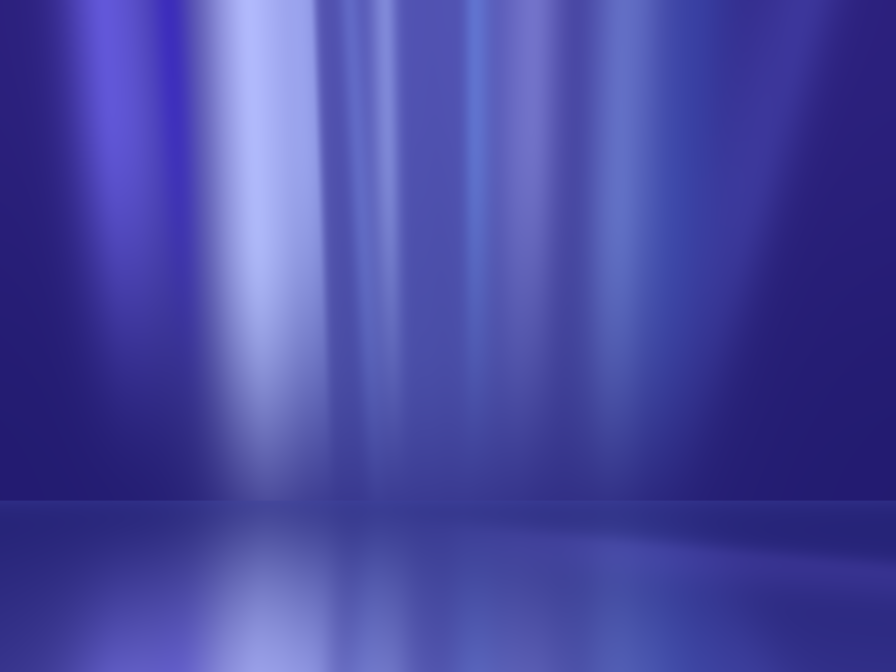
Write a Shadertoy shader that draws this background.

```glsl
// Soft blue and violet light curtains hanging above a glossy reflecting floor.

const float HORIZON = 0.255;
const float FADE_LENGTH = 0.6;       // height over which a beam gains full light
const float MIRROR_STRETCH = 1.7;    // wall height seen per unit of floor
const float MIRROR_GAIN = 0.52;
const float MIRROR_BLUR = 0.012;
const float STRAND_GAIN = 0.025;
const vec3 WALL_LOW = vec3(0.135, 0.105, 0.44);
const vec3 WALL_HIGH = vec3(0.17, 0.125, 0.49);
const vec3 FLOOR_FAR = vec3(0.135, 0.125, 0.45);
const vec3 FLOOR_NEAR = vec3(0.19, 0.18, 0.53);
const vec3 FLOOR_GLOW = vec3(0.12, 0.11, 0.10);
const vec3 SHEEN = vec3(0.055, 0.045, 0.075);
const vec3 RIM = vec3(0.045, 0.05, 0.07);

const int BEAMS = 12;

// Each beam: x at the top, drift down to the horizon, left width, right width
const vec4 SHAPE[BEAMS] = vec4[BEAMS](
    vec4(0.460, 0.00, 0.210, 0.240),
    vec4(0.118, 0.04, 0.048, 0.065),
    vec4(0.190, 0.03, 0.020, 0.020),
    vec4(0.275, 0.02, 0.055, 0.055),
    vec4(0.345, 0.02, 0.040, 0.008),
    vec4(0.390, 0.03, 0.012, 0.012),
    vec4(0.430, 0.01, 0.018, 0.013),
    vec4(0.530, 0.00, 0.012, 0.018),
    vec4(0.597, -0.01, 0.038, 0.030),
    vec4(0.700, -0.02, 0.040, 0.042),
    vec4(0.775, -0.05, 0.045, 0.045),
    vec4(0.900, -0.16, 0.065, 0.040));

// Light added by each beam, then the height where it dies out
const vec4 LIGHT[BEAMS] = vec4[BEAMS](
    vec4(0.15, 0.20, 0.21, -0.10),
    vec4(0.20, 0.20, 0.34, 0.25),
    vec4(-0.06, -0.09, 0.07, 0.30),
    vec4(0.43, 0.48, 0.38, 0.06),
    vec4(0.20, 0.23, 0.18, 0.20),
    vec4(0.07, 0.10, 0.09, 0.12),
    vec4(0.18, 0.21, 0.15, 0.20),
    vec4(0.06, 0.13, 0.12, 0.22),
    vec4(0.17, 0.18, 0.15, 0.22),
    vec4(0.16, 0.23, 0.20, 0.12),
    vec4(0.02, 0.08, 0.10, 0.15),
    vec4(0.06, 0.08, 0.11, 0.14));

// Gaussian with its own width on each side
float softRidge(float d, float leftWidth, float rightWidth) {
    float q = d / (d < 0.0 ? leftWidth : rightWidth);
    return exp(-min(q * q, 40.0));
}

// Layered sines for faint vertical folds
float strands(float x) {
    return 0.5 * sin(x * 61.0 + 2.0 * sin(x * 17.0))
         + 0.3 * sin(x * 113.0 + 1.3)
         + 0.2 * sin(x * 197.0 + 4.0);
}

vec3 beamLight(vec2 p, float blur) {
    float descent = (1.0 - p.y) / (1.0 - HORIZON);
    vec3 sum = vec3(0.0);
    for (int i = 0; i < BEAMS; i++) {
        vec4 shape = SHAPE[i];
        float centre = shape.x + shape.y * descent;
        float ridge = softRidge(p.x - centre, shape.z + blur, shape.w + blur);
        float fade = smoothstep(LIGHT[i].w, LIGHT[i].w + FADE_LENGTH, p.y);
        sum += LIGHT[i].rgb * ridge * fade;
    }
    return sum * (1.0 + STRAND_GAIN * strands(p.x - 0.02 * descent));
}

vec3 wallColor(vec2 p) {
    float height = smoothstep(HORIZON, 1.0, p.y);
    return mix(WALL_LOW, WALL_HIGH, height) + beamLight(p, 0.0);
}

vec3 floorColor(vec2 p) {
    float depth = max(HORIZON - p.y, 0.0);
    float nearness = depth / HORIZON;
    vec2 mirrored = vec2(p.x, HORIZON + depth * MIRROR_STRETCH);
    vec3 col = mix(FLOOR_FAR, FLOOR_NEAR, nearness);
    col += MIRROR_GAIN * beamLight(mirrored, MIRROR_BLUR);

    // Broad lilac pool on the near left
    col += FLOOR_GLOW * nearness * softRidge(p.x - 0.25, 0.20, 0.26);

    // Slanted sheen crossing the right side
    float sheenLine = 0.21 - 0.12 * (p.x - 0.48);
    float sheen = softRidge(p.y - sheenLine, 0.045, 0.02);
    col += SHEEN * sheen * smoothstep(0.38, 0.75, p.x);

    // Thin lit rim along the far edge
    return col + RIM * exp(-depth * 55.0);
}

void mainImage(out vec4 fragColor, in vec2 fragCoord) {
    vec2 p = fragCoord / iResolution.xy;
    float edge = 1.0 / iResolution.y;
    float wallMask = smoothstep(HORIZON - edge, HORIZON + edge, p.y);
    vec3 col = mix(floorColor(p), wallColor(p), wallMask);
    fragColor = vec4(clamp(col, 0.0, 1.0), 1.0);
}
```
